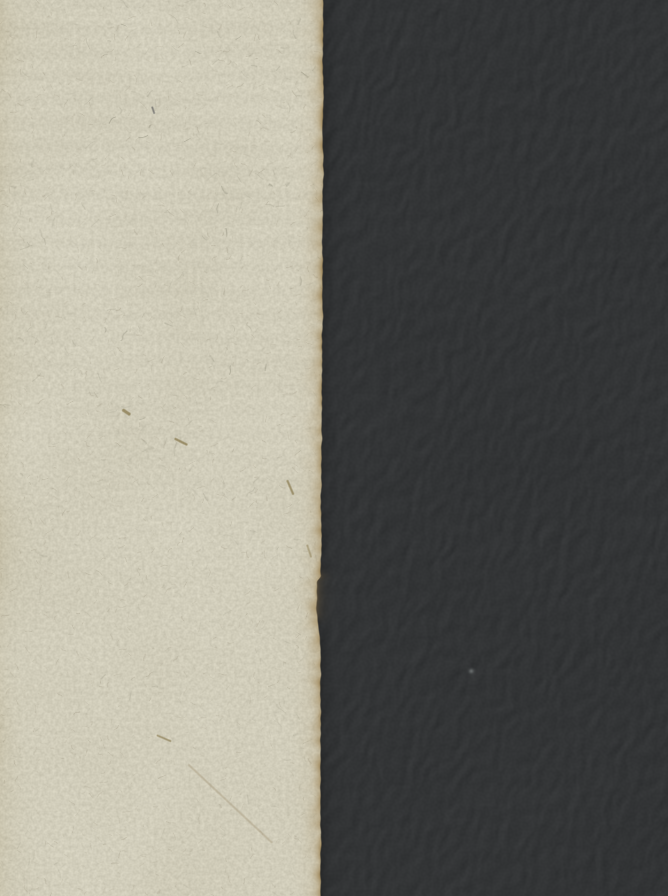
Give the GLSL for this texture, as a Shadertoy shader.

```glsl
// A sheet of cream fibrous paper with a worn, tanned edge lies over dark grained
// leather. Gradient noise gives the mottling, deckle and embossed grain; hashed
// grid cells scatter the short fibres. Lengths are in canvas heights.

vec2 hash2(vec2 cell) {
    vec3 q = fract(cell.xyx * vec3(0.1031, 0.1030, 0.0973));
    q += dot(q, q.yzx + 33.33);
    return fract((q.xx + q.yz) * q.zy);
}

float cornerSlope(vec2 cell, vec2 offset) {
    float angle = 6.2832 * hash2(cell).x;
    return dot(vec2(cos(angle), sin(angle)), offset);
}

float gradientNoise(vec2 p) {
    vec2 i = floor(p), f = fract(p), e = vec2(1.0, 0.0);
    vec2 u = f * f * f * (f * (f * 6.0 - 15.0) + 10.0);
    float low = mix(cornerSlope(i, f), cornerSlope(i + e, f - e), u.x);
    float high = mix(cornerSlope(i + e.yx, f - e.yx), cornerSlope(i + 1.0, f - 1.0), u.x);
    return mix(low, high, u.y);
}

float fbm(vec2 p) {
    float sum = 0.0, gain = 0.6;
    for (int i = 0; i < 4; i++) {
        sum += gain * gradientNoise(p);
        p = mat2(1.6, 1.2, -1.2, 1.6) * p + 7.3;
        gain *= 0.5;
    }
    return sum;
}

float segment(vec2 p, vec2 a, vec2 b) {
    vec2 ab = b - a;
    return length(p - a - ab * clamp(dot(p - a, ab) / dot(ab, ab), 0.0, 1.0));
}

float stroke(vec2 p, vec2 center, vec2 halfSpan, float width, float px) {
    float d = segment(p, center - halfSpan, center + halfSpan);
    return 1.0 - smoothstep(width - px, width + px, d);
}

// One short curved fibre per grid cell, with random direction and strength.
float fibres(vec2 p, float density, float seed, float px) {
    vec2 g = p * density;
    g += 0.22 * vec2(gradientNoise(g * 1.7 + seed), gradientNoise(g * 1.7 - seed));
    vec2 cell = floor(g);
    float ink = 0.0;
    for (int j = -1; j <= 1; j++)
    for (int i = -1; i <= 1; i++) {
        vec2 id = cell + vec2(i, j);
        vec2 place = hash2(id + seed), trait = hash2(id + seed + 51.7);
        float angle = 3.1416 * trait.x;
        vec2 span = vec2(cos(angle), sin(angle)) * mix(0.08, 0.38, place.y);
        float mark = stroke(g, id + place, span, 0.035, px * density);
        ink = max(ink, mark * trait.y * trait.y * trait.y);
    }
    return ink;
}

// Horizontal position of the paper edge, with a small tear low down.
float edgeAt(float y) {
    float tear = smoothstep(0.27, 0.325, y) * (1.0 - smoothstep(0.350, 0.358, y));
    float deckle = 0.0013 * gradientNoise(vec2(y * 95.0, 3.0))
                 + 0.0014 * gradientNoise(vec2(y * 24.0, 8.0));
    return mix(0.3578, 0.3605, smoothstep(0.2, 0.9, y)) - 0.0045 * tear + deckle;
}

vec3 paperColor(vec2 p, float inset, float px) {
    vec3 color = vec3(0.818, 0.802, 0.728);
    color += vec3(0.025, 0.027, 0.032) * fbm(p * 7.0);
    color += 0.045 * gradientNoise(p * 210.0) + 0.035 * gradientNoise(p * 390.0);
    // Faint laid lines, strongest near the top.
    float laid = sin(p.y * 235.0 + 1.5 * gradientNoise(p * 9.0));
    color -= 0.006 * laid * smoothstep(0.1, 0.9, p.y);
    float patches = smoothstep(-0.25, 0.3, fbm(p * 11.0 + 4.0));
    float strength = mix(0.25, 0.6, smoothstep(0.1, 0.8, p.y)) * patches;
    color = mix(color, vec3(0.57, 0.56, 0.49), strength * fibres(p, 62.0, 13.0, px));
    color = mix(color, vec3(0.63, 0.60, 0.52), 0.45 * fibres(p, 105.0, 37.0, px));
    // Browned left margin and tanned right edge.
    color -= vec3(0.04, 0.05, 0.07) * exp(-p.x * 65.0) * (0.6 + fbm(p * 9.0));
    float tan = exp(-inset * 130.0) * (0.72 + 0.7 * gradientNoise(p * 65.0));
    color = mix(color, vec3(0.64, 0.55, 0.38), clamp(tan, 0.0, 1.0));
    // Larger embedded fibres and a long diagonal crease.
    vec3 straw = vec3(0.53, 0.47, 0.30);
    color = mix(color, straw, 0.75 * stroke(p, vec2(0.141, 0.540), vec2(0.003, -0.002), 0.0017, px));
    color = mix(color, straw, 0.75 * stroke(p, vec2(0.202, 0.507), vec2(0.006, -0.003), 0.0013, px));
    color = mix(color, straw, 0.70 * stroke(p, vec2(0.324, 0.456), vec2(0.003, -0.007), 0.0012, px));
    color = mix(color, straw, 0.50 * stroke(p, vec2(0.345, 0.385), vec2(0.002, -0.006), 0.0011, px));
    color = mix(color, straw, 0.65 * stroke(p, vec2(0.183, 0.176), vec2(0.007, -0.003), 0.0010, px));
    color = mix(color, vec3(0.38), 0.7 * stroke(p, vec2(0.171, 0.877), vec2(0.001, -0.003), 0.0010, px));
    float crease = stroke(p, vec2(0.257, 0.103), vec2(0.046, -0.043), 0.0011, px);
    return mix(color, vec3(0.66, 0.61, 0.50), 0.48 * crease);
}

float leatherHeight(vec2 p) {
    vec2 q = p + 0.009 * vec2(gradientNoise(p * 34.0), gradientNoise(p * 34.0 + 19.0));
    q.x -= 0.25 * q.y;
    return gradientNoise(q * vec2(88.0, 46.0)) + 0.4 * gradientNoise(q * vec2(140.0, 85.0));
}

vec3 leatherColor(vec2 p, float gap, float px) {
    float relief = leatherHeight(p + vec2(-0.002, 0.0025)) - leatherHeight(p + vec2(0.002, -0.0025));
    vec3 color = vec3(0.199, 0.206, 0.211) + 0.008 * fbm(p * 5.0);
    color -= 0.021 * relief;
    color += 0.014 * gradientNoise(p * 300.0);
    color *= 1.0 - 0.22 * exp(-gap * 130.0);
    float smear = exp(-gap * 220.0) * smoothstep(0.30, 0.32, p.y) * (1.0 - smoothstep(0.35, 0.37, p.y));
    color = mix(color, vec3(0.42, 0.36, 0.26), 0.65 * smear);
    float speck = exp(-dot(p - vec2(0.526, 0.251), p - vec2(0.526, 0.251)) * 130000.0);
    return mix(color, vec3(0.50, 0.52, 0.52), 0.65 * speck);
}

void mainImage(out vec4 fragColor, in vec2 fragCoord) {
    float px = 1.0 / iResolution.y;
    vec2 p = fragCoord * px;
    float inset = edgeAt(p.y) - p.x;
    vec3 paper = paperColor(p, max(inset, 0.0), px);
    vec3 leather = leatherColor(p, max(-inset, 0.0), px);
    fragColor = vec4(mix(leather, paper, smoothstep(-px, px, inset)), 1.0);
}
```
